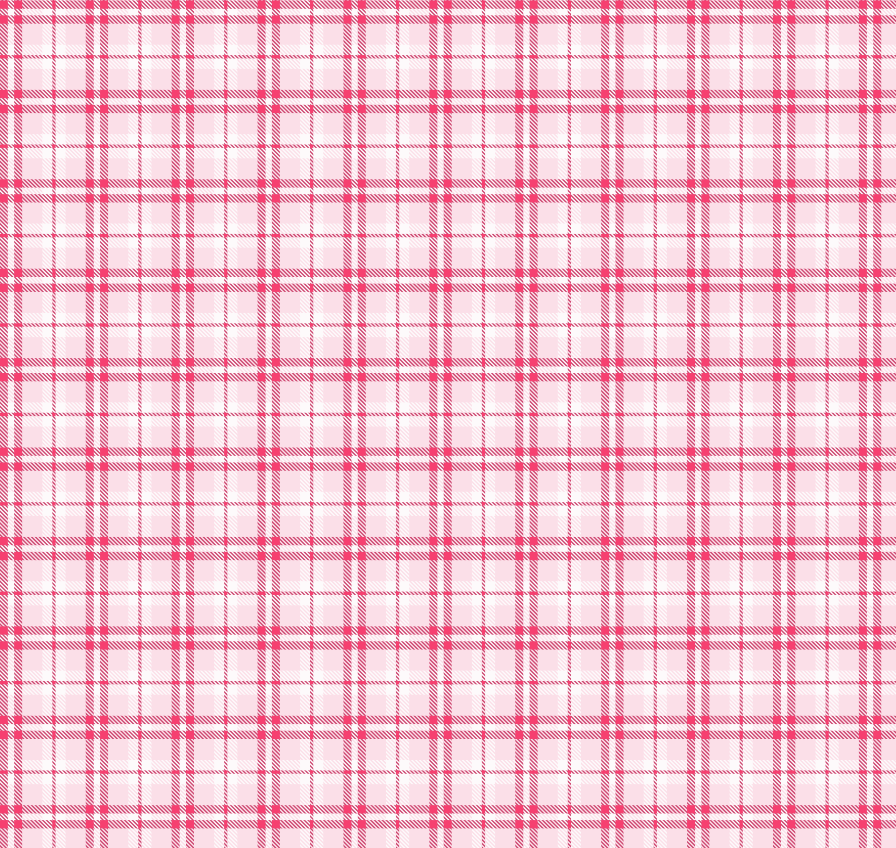
Give the GLSL for this pattern, as a WebGL 2 fragment shader.

```glsl
#version 300 es
precision highp float;

uniform vec2 u_resolution;
out vec4 fragColor;

const vec2 REPEATS = vec2(10.43, 9.484);   // plaid tiles across and up
const vec2 OFFSET = vec2(0.128, 0.349);    // first double stripe, in tiles
const vec2 TWILL = vec2(22.0, 23.0);       // diagonal ribs per tile

const vec3 WHITE = vec3(0.992, 0.980, 0.985);
const vec3 BLUSH = vec3(0.985, 0.875, 0.910);
const vec3 ROSE = vec3(0.810, 0.290, 0.450);
const vec3 RED = vec3(0.965, 0.250, 0.440);

// Smooth coverage of lo < d < hi, with an edge one pixel wide
vec2 stripe(vec2 d, float lo, float hi, vec2 pixel) {
  vec2 rise = clamp((d - lo) / pixel + 0.5, 0.0, 1.0);
  vec2 fall = clamp((hi - d) / pixel + 0.5, 0.0, 1.0);
  return rise * fall;
}

// Running integral of a half-on, half-off square wave
float waveIntegral(float s) {
  return 0.5 * floor(s) + min(fract(s), 0.5);
}

// Square wave averaged over a window
float ribs(float s, float window) {
  return (waveIntegral(s + 0.5 * window) - waveIntegral(s - 0.5 * window)) / window;
}

void main() {
  vec2 tile = gl_FragCoord.xy / u_resolution * REPEATS - OFFSET;
  vec2 pixel = REPEATS / u_resolution;

  // Distance from the centre of the double stripe: 0 to 0.5 in each tile
  vec2 d = abs(fract(tile + 0.5) - 0.5);

  // Thread colours: x holds the warp, y the weft
  vec2 paired = stripe(d, 0.037, 0.130, pixel);
  vec2 thin = stripe(d, 0.481, 1.0, pixel);
  vec2 red = max(paired, thin);
  vec2 white = max(stripe(d, -1.0, 0.037, pixel), stripe(d, 0.365, 1.0, pixel));

  // Diagonal twill decides which thread lies on top
  float window = 1.2 * max(TWILL.x * pixel.x, TWILL.y * pixel.y);
  float weft = ribs(dot(tile, TWILL), window);

  // Pale ground, then deeper ribs and solid crossings
  vec3 ground = mix(BLUSH, WHITE, mix(white.x, white.y, weft));
  vec3 ink = mix(ROSE, RED, red.x * red.y);
  vec3 color = mix(ground, ink, mix(red.x, red.y, weft));

  fragColor = vec4(color, 1.0);
}
```
